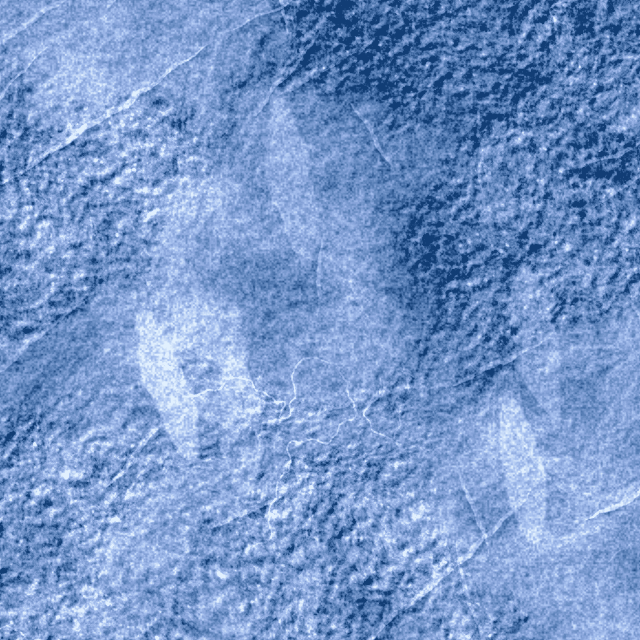
Give the GLSL for this texture, as a WebGL 2 fragment shader.

```glsl
#version 300 es
precision highp float;

uniform vec2 u_resolution;
out vec4 fragColor;

#define BASE_TONE 2.2
#define CLOUD_CONTRAST 5.6
#define MOTTLE_CONTRAST 3.6
#define RELIEF_CONTRAST 7.5
#define GRAIN_CONTRAST 2.7
#define GRAIN_SCALE 350.0
#define FOLD_ANGLE 0.64
#define PATCH_ANGLE -1.35

float hash(vec2 p) {
    vec3 q = fract(p.xyx * 0.1031);
    q += dot(q, q.yzx + 33.33);
    return fract((q.x + q.y) * q.z);
}

float noise(vec2 p) {
    vec2 i = floor(p), f = fract(p);
    f = f * f * (3.0 - 2.0 * f);
    return mix(mix(hash(i), hash(i + vec2(1, 0)), f.x),
               mix(hash(i + vec2(0, 1)), hash(i + vec2(1, 1)), f.x), f.y);
}

mat2 rotation(float a) {
    return mat2(cos(a), -sin(a), sin(a), cos(a));
}

float fbm(vec2 p) {
    float sum = 0.0, weight = 0.5;
    mat2 turn = rotation(0.9) * 2.03;
    for (int i = 0; i < 5; i++) {
        sum += weight * noise(p);
        p = turn * p + 17.3;
        weight *= 0.5;
    }
    return sum / 0.969;
}

// Scattered tapered strokes: pale core with an optional dark lower flank.
float strokes(vec2 p, float cells, float seed, float angle, float spread,
              vec2 size, float chance, float shadow) {
    float soft = max(0.1 * size.y, cells / u_resolution.y);
    float total = 0.0;
    p *= cells;
    for (int j = -1; j <= 1; j++)
    for (int i = -1; i <= 1; i++) {
        vec2 cell = floor(p) + vec2(i, j);
        vec2 key = cell + seed;
        if (hash(key + 3.7) > chance) continue;
        vec2 centre = cell + vec2(hash(key), hash(key + 51.3));
        float tilt = angle + spread * (hash(key + 23.1) - 0.5);
        vec2 q = rotation(tilt) * (p - centre);
        q.y += 0.12 * q.x * q.x * (hash(key + 8.9) - 0.5);
        float reach = size.x * mix(0.6, 1.0, hash(key + 77.0));
        float taper = max(1.0 - q.x * q.x / (reach * reach), 0.0);
        float width = size.y * taper;
        float fade = smoothstep(0.0, 0.3, taper) * mix(0.4, 1.0, hash(key + 31.0));
        float core = smoothstep(-soft, soft, width - abs(q.y));
        float below = -q.y - width;
        float flank = smoothstep(-soft, soft, below) * exp(-max(below, 0.0) / (2.5 * size.y));
        total += fade * (core - shadow * flank);
    }
    return total;
}

// Small round flecks, one possible per cell.
float flecks(vec2 p, float cells) {
    vec2 cell = floor(p * cells);
    vec2 centre = 0.3 + 0.4 * vec2(hash(cell + 5.0), hash(cell + 91.0));
    float radius = 0.26 * hash(cell + 13.0);
    float soft = max(0.08, cells / u_resolution.y);
    float d = length(fract(p * cells) - centre) - radius;
    return smoothstep(soft, -soft, d) * step(0.8, hash(cell + 44.0));
}

// Thin wandering cracks that follow a noise contour.
float cracks(vec2 p) {
    float n = fbm(p * 3.2 + 60.0);
    float slope = max(length(vec2(dFdx(n), dFdy(n))) * u_resolution.y, 0.4);
    float d = abs(n - 0.5) / slope;
    float region = smoothstep(0.58, 0.74, noise(p * 3.0 + 7.0));
    return region * smoothstep(0.0024, 0.0004, d);
}

vec3 palette(float tone) {
    vec3 shades[6] = vec3[6](
        vec3(0.13, 0.30, 0.52), vec3(0.29, 0.45, 0.67), vec3(0.42, 0.56, 0.77),
        vec3(0.54, 0.65, 0.86), vec3(0.66, 0.76, 0.94), vec3(0.82, 0.89, 0.98));
    tone = clamp(tone, -0.4, 5.4);
    int i = int(clamp(floor(tone), 0.0, 4.0));
    return mix(shades[i], shades[i + 1], tone - float(i));
}

void main() {
    vec2 p = gl_FragCoord.xy / u_resolution.y;
    vec2 warp = vec2(fbm(p * 5.0 + 11.0), fbm(p * 5.0 + 37.0)) - 0.5;
    vec2 ragged = p + 0.016 * (vec2(fbm(p * 30.0), fbm(p * 30.0 + 9.0)) - 0.5);

    // Broad clouds drawn out along the fold direction
    vec2 along = rotation(FOLD_ANGLE) * (p + 0.22 * warp);
    float tone = BASE_TONE + CLOUD_CONTRAST * (fbm(along * vec2(2.0, 4.6) + 4.0) - 0.5);
    tone += MOTTLE_CONTRAST * (fbm(p * 9.0 + 2.0 * warp) - 0.5);

    // Rough, pitted areas against smooth ones
    float rough = smoothstep(0.40, 0.60, fbm(along * vec2(2.6, 4.0) + 29.0));
    vec2 pitted = p * 72.0 + 5.0 * warp;
    float relief = fbm(pitted) - fbm(pitted + vec2(-0.3, 0.36));
    float pits = smoothstep(0.57, 0.68, fbm(p * 66.0 + 70.0));
    tone -= 0.7 * (rough - 0.45);
    tone += RELIEF_CONTRAST * relief * mix(0.4, 1.0, rough) - 1.2 * pits * rough;

    // Folds, scratches, cracks and flecks
    tone += 1.6 * strokes(ragged, 2.4, 12.0, FOLD_ANGLE, 0.3, vec2(0.9, 0.011), 0.65, 0.9);
    tone += 1.4 * strokes(ragged, 6.0, 40.0, FOLD_ANGLE, 0.8, vec2(0.6, 0.026), 0.28, 1.0);
    tone += 1.2 * strokes(ragged, 6.0, 83.0, PATCH_ANGLE, 1.0, vec2(0.5, 0.022), 0.25, 0.8);
    tone += 1.7 * cracks(ragged) + 2.0 * flecks(ragged, 80.0) * mix(0.25, 1.0, rough);

    // Worn pale patches
    float worn = strokes(ragged + 0.03 * warp, 3.0, 5.0, PATCH_ANGLE, 0.3, vec2(0.45, 0.1), 0.4, 0.0);
    tone = mix(tone, 4.8 + 0.3 * (tone - BASE_TONE), 0.9 * clamp(worn, 0.0, 1.0));

    // Fine grain
    float grain = 0.7 * noise(p * GRAIN_SCALE) + 0.3 * noise(p * GRAIN_SCALE * 0.5 + 19.0);
    tone += GRAIN_CONTRAST * (grain - 0.5);

    fragColor = vec4(palette(tone), 1.0);
}
```
